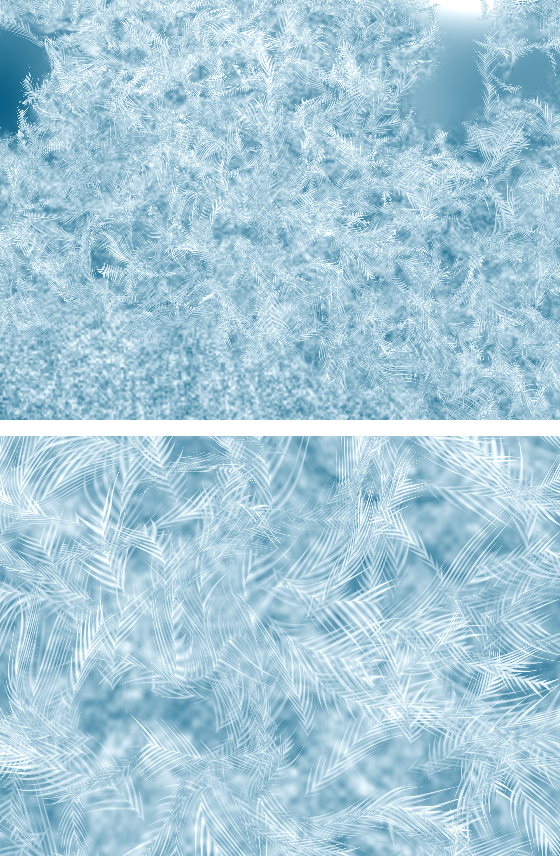
Top: the whole. Bottom: its middle third, enlarged.
A WebGL 1 fragment shader for this texture:

```glsl
precision highp float;
// Feathery window frost: layered ice plumes and grainy rime over a blurred blue background.
uniform vec2 u_resolution;

float hash(vec2 p) {
  return fract(sin(dot(p, vec2(127.1, 311.7))) * 43758.5453);
}

float noise(vec2 p) {
  vec2 i = floor(p), f = fract(p);
  f = f * f * (3.0 - 2.0 * f);
  return mix(mix(hash(i), hash(i + vec2(1, 0)), f.x),
             mix(hash(i + vec2(0, 1)), hash(i + vec2(1, 1)), f.x), f.y);
}

float fbm(vec2 p) {
  float sum = 0.0, gain = 0.5;
  for (int i = 0; i < 4; i++) {
    sum += gain * noise(p);
    p = mat2(1.6, 1.2, -1.2, 1.6) * p + 5.3;
    gain *= 0.5;
  }
  return sum / 0.9375;
}

float blob(vec2 p, vec2 centre, vec2 size) {
  vec2 d = (p - centre) / size;
  return exp(-dot(d, d));
}

// How much ice grows here; low values are clear glass.
float cover(vec2 p) {
  float islands = blob(p, vec2(1.2, 0.87), vec2(0.035, 0.07))
                + blob(p, vec2(1.23, 0.72), vec2(0.08, 0.045));
  return 1.0 - 1.05 * blob(p, vec2(1.17, 0.8), vec2(0.22, 0.24))
             - 0.9 * blob(p, vec2(0.03, 0.8), vec2(0.12, 0.18))
             - 0.6 * blob(p, vec2(0.24, 0.37), vec2(0.06, 0.11))
             + 0.7 * islands + 0.6 * (noise(p * 8.0) - 0.5);
}

// One plume along x from 0 to 1; returns its tone and opacity.
vec2 feather(vec2 q, float seed) {
  q.y -= (hash(vec2(seed, 1.7)) - 0.5) * 1.5 * (q.x * q.x - 0.3);
  float side = abs(q.y), flank = step(0.0, q.y);
  float root = q.x - 1.3 * side - 1.2 * side * side;
  float barb = root * (11.0 + 7.0 * hash(vec2(seed, 4.1))) + 0.5 * flank;
  float ridge = 1.0 - abs(2.0 * fract(barb) - 1.0);
  float vary = hash(vec2(floor(barb) + 20.0 * flank, seed));
  float reach = 0.64 * sqrt(max(root * (1.0 - root), 0.0)) * (0.3 + 0.9 * vary);
  reach *= mix(0.5, 1.0, hash(vec2(seed, 11.0 + flank)));
  float alpha = smoothstep(-0.1, 0.3, ridge + 0.15 - side / max(reach, 0.001));
  alpha *= smoothstep(0.0, 0.06, root) * smoothstep(1.0, 0.94, root);
  float tone = 0.34 + 0.2 * hash(vec2(seed, 8.3)) + 0.3 * ridge * (0.45 + vary)
             + 0.12 * root + 0.1 * smoothstep(0.03, 0.0, side);
  return vec2(tone, alpha * (0.65 + 0.35 * root));
}

void main() {
  vec2 p = gl_FragCoord.xy / u_resolution.y;
  p.x *= 1.3333 * u_resolution.y / u_resolution.x;

  // Blurred view behind the glass
  float tone = 0.02 + 0.5 * noise(p * vec2(7.0, 4.0) + 2.0)
             + 0.9 * blob(p, vec2(1.15, 1.05), vec2(0.25, 0.1))
             + 0.45 * blob(p, vec2(1.25, 0.5), vec2(0.2, 0.12));

  // Thin streaked film under the plumes
  float ice = cover(p);
  vec2 warp = vec2(fbm(p * 7.0), fbm(p * 7.0 + 9.0));
  float streak = fbm(p * vec2(22.0, 34.0) + 9.0 * warp);
  float film = 0.2 + 0.68 * streak + 0.2 * (noise(p * 130.0) - 0.5);
  tone = mix(tone, film, smoothstep(0.4, 0.75, ice + 0.3 * (streak - 0.5)));

  // Plumes fanning outward, from large to small, bent by a gentle warp
  vec2 bend = 0.05 * (vec2(noise(p * 13.0), noise(p * 13.0 + 31.0)) - 0.5);
  for (int layer = 0; layer < 8; layer++) {
    float k = float(layer);
    float freq = 5.5 + 0.9 * k;
    vec2 shift = vec2(0.37, 0.61) * k + 2.0;
    vec2 g = (p + bend + shift) * freq;
    for (int j = -1; j <= 1; j++) {
      for (int i = -1; i <= 1; i++) {
        vec2 cell = floor(g) + vec2(float(i), float(j));
        float seed = 40.0 * hash(cell + 17.0 * k);
        vec2 jitter = vec2(hash(vec2(seed, 2.3)), hash(vec2(seed, 5.9)));
        vec2 centre = cell + 0.2 + 0.6 * jitter;
        vec2 place = centre / freq - shift;
        vec2 outward = place - vec2(0.62, 0.42);
        float angle = atan(outward.y, outward.x) + 2.6 * (hash(vec2(seed, 7.7)) - 0.5);
        float c = cos(angle), s = sin(angle);
        vec2 d = g - centre;
        vec2 q = vec2(c * d.x + s * d.y, c * d.y - s * d.x);
        vec2 plume = feather(q / (0.7 + 0.35 * jitter.x) + vec2(0.5, 0.0), seed);
        float grown = step(0.25 + 0.5 * hash(vec2(seed, 3.1)), cover(place));
        tone = mix(tone, plume.x, plume.y * grown);
      }
    }
  }

  // Clumps of thicker and thinner ice
  float frosted = smoothstep(0.3, 0.7, ice);
  tone += 0.22 * (fbm(p * 11.0 + 3.0 * warp) - 0.5) * frosted;

  // Grainy rime along the bottom, thickest at the left
  float edge = 0.27 - 0.2 * p.x + 0.25 * (fbm(p * 9.0) - 0.5) - p.y;
  float grain = 0.61 + 0.4 * (noise(p * 175.0 + 5.0 * warp) - 0.5)
              + 0.35 * (noise(p * 100.0) - 0.5) + 0.3 * (fbm(p * 35.0) - 0.5)
              + 0.25 * (noise(p * 7.0) - 0.5);
  tone = mix(tone, grain, 0.85 * smoothstep(-0.04, 0.06, edge));

  // Brighter ice at the top centre, with fine sparkle
  tone += 0.09 * ice * blob(p, vec2(0.55, 0.9), vec2(0.3, 0.25));
  tone += 0.17 * (noise(p * 180.0) - 0.5) * frosted;
  tone = clamp(tone, 0.04, 1.0);
  gl_FragColor = vec4(min(vec3(tone, 0.35 + 0.68 * tone, 0.5 + 0.55 * tone), 1.0), 1.0);
}
```
